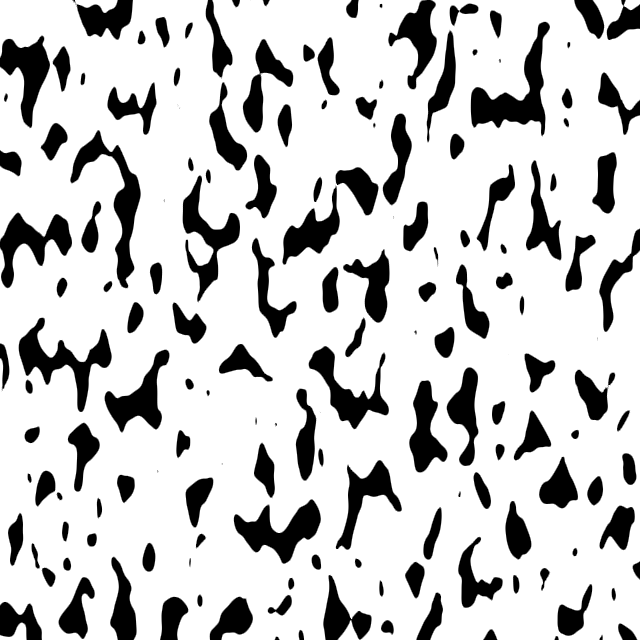
This texture is drawn by a Shadertoy shader. Its source:

```glsl
// Irregular black flecks on white, drawn out vertically like animal markings.
// Stretched gradient noise is bent by a slow warp, mixed with a coarse and a
// fine layer, and cut at a fixed level with an edge about one pixel soft.

const float TAU = 6.28318;
const vec3 PAPER = vec3(1.0);
const vec3 INK = vec3(0.0);

// Unit gradient with a random direction for each lattice corner
vec2 cornerGradient(vec2 corner, uint seed) {
    uvec2 q = uvec2(ivec2(corner)) * uvec2(1597334673u, 3812015801u);
    uint h = q.x ^ q.y ^ (seed * 7919u);
    h = (h ^ (h >> 15)) * 1597334673u;
    h = (h ^ (h >> 13)) * 3812015801u;
    h ^= h >> 16;
    float angle = TAU * float(h & 65535u) / 65536.0;
    return vec2(cos(angle), sin(angle));
}

// Gradient noise with a quintic fade, roughly -0.7 to 0.7
float gradientNoise(vec2 p, uint seed) {
    vec2 cell = floor(p);
    vec2 f = p - cell;
    vec2 fade = f * f * f * (f * (f * 6.0 - 15.0) + 10.0);
    vec2 right = vec2(1.0, 0.0);
    vec2 up = vec2(0.0, 1.0);
    float a = dot(cornerGradient(cell, seed), f);
    float b = dot(cornerGradient(cell + right, seed), f - right);
    float c = dot(cornerGradient(cell + up, seed), f - up);
    float d = dot(cornerGradient(cell + 1.0, seed), f - 1.0);
    return mix(mix(a, b, fade.x), mix(c, d, fade.x), fade.y);
}

// Bends the domain so the flecks lean and hook
vec2 warp(vec2 p, float scale, float amount) {
    vec2 bend = vec2(gradientNoise(p * scale, 11u),
                     gradientNoise(p * scale, 23u));
    return p + amount * bend;
}

// Main flecks, a coarse layer for clusters and a fine one for ragged outlines
float fleckField(vec2 p, float coarseAmount, float fineAmount) {
    return gradientNoise(p, 1u)
         + coarseAmount * gradientNoise(p * 0.31 + 0.4, 2u)
         + fineAmount * gradientNoise(p * 2.1 + 0.3, 3u);
}

// Cuts a field at a level, softened over about one pixel
float cutAbove(float field, float level) {
    float pixelStep = max(fwidth(field), 0.0001);
    return clamp((field - level) / pixelStep + 0.5, 0.0, 1.0);
}

void mainImage(out vec4 fragColor, in vec2 fragCoord) {
    vec2 uv = fragCoord / iResolution.xy;

    // Cells about twice as tall as wide
    vec2 cellsAcross = vec2(28.0, 15.0);
    vec2 p = warp(uv * cellsAcross, 0.8, 0.35);

    float field = fleckField(p, 0.2, 0.22);
    float ink = cutAbove(field, 0.187);

    fragColor = vec4(mix(PAPER, INK, ink), 1.0);
}
```
